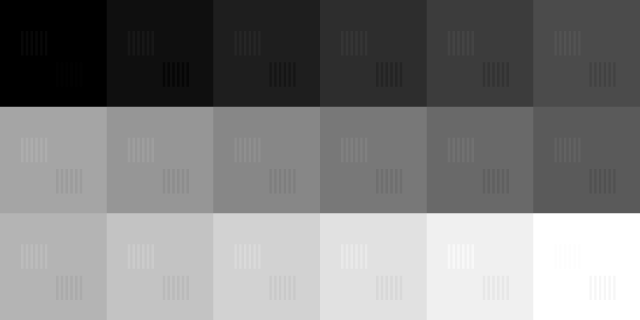
Write a WebGL 1 fragment shader that draws this pattern.

```glsl
precision highp float;

uniform vec2 u_resolution;

// 1 on the six bars of a block whose top left corner is given
float bars(vec2 cell, vec2 corner) {
  vec2 local = (cell - corner) / vec2(0.245, 0.229);
  vec2 inside = step(0.0, local) * step(local, vec2(1.0));
  return inside.x * inside.y * step(fract(local.x * 5.5), 0.5);
}

// Grey chart: x runs right over 6 columns, y runs down over 3 rows
float chart(vec2 p) {
  p = clamp(p, vec2(0.0), vec2(5.9999, 2.9999));
  vec2 id = floor(p);
  vec2 cell = fract(p);

  // Steps from black to white, every second row running backwards
  float column = mod(id.y, 2.0) < 0.5 ? id.x : 5.0 - id.x;
  float grey = (id.y * 6.0 + column) / 17.0;

  // Faint lighter and darker bars, held just short of black and white
  float lighter = clamp(grey + 0.033, 0.008, 0.992);
  float darker = clamp(grey - 0.037, 0.008, 0.992);
  float tone = mix(grey, lighter, bars(cell, vec2(0.198, 0.291)));
  return mix(tone, darker, bars(cell, vec2(0.526, 0.584)));
}

void main() {
  // Average 4 x 4 samples per pixel to smooth all edges
  float sum = 0.0;
  for (int j = 0; j < 4; j++) {
    for (int i = 0; i < 4; i++) {
      vec2 offset = (vec2(float(i), float(j)) + 0.5) / 4.0 - 0.5;
      vec2 uv = (gl_FragCoord.xy + offset) / u_resolution;
      sum += chart(vec2(uv.x, 1.0 - uv.y) * vec2(6.0, 3.0));
    }
  }
  gl_FragColor = vec4(vec3(sum / 16.0), 1.0);
}
```
